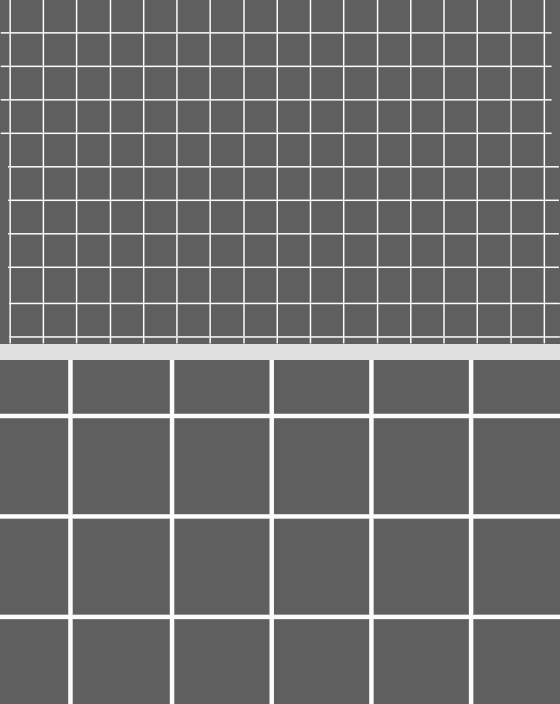
Top, the full canvas; bottom, a detail of the centre.
Write a WebGL 2 fragment shader that draws this pattern.

```glsl
#version 300 es
precision highp float;

uniform vec2 u_resolution;
out vec4 outColor;

// Layout units: the canvas is 768 wide and 471 high, y measured downward
const vec2 CANVAS = vec2(768.0, 471.0);
const vec3 GROUND = vec3(0.373);
const vec3 LINE_COLOR = vec3(0.985);
const float LINE_WIDTH = 2.05;

// Grid is stamped in blocks of four lines, with slightly uneven seams
const float LINES_PER_BLOCK = 4.0;
const float COLUMN_START = 151.5;
const float COLUMN_PITCH = 45.57;
const float COLUMN_BLOCK = 183.15;
const float COLUMN_END = 470.3;
const float ROW_PITCH = 45.85;
const float ROW_LENGTH = 755.5;

// Each row block has its own top line and sideways slip
const int ROW_BLOCKS = 3;
const float ROW_TOP[ROW_BLOCKS] = float[](45.0, 228.4, 415.5);
const float ROW_LEFT[ROW_BLOCKS] = float[](1.0, 11.0, 12.3);

// Distance to the nearest line of one block starting at zero
float blockDistance(float t, float pitch) {
    float index = clamp(round(t / pitch), 0.0, LINES_PER_BLOCK - 1.0);
    return abs(t - index * pitch);
}

// Antialiased coverage of a band of given half width
float band(float dist, float halfWidth, float pixel) {
    return clamp((halfWidth - dist) / pixel + 0.5, 0.0, 1.0);
}

float columnLines(vec2 p, vec2 pixel) {
    float t = mod(p.x - COLUMN_START, COLUMN_BLOCK);
    float dist = min(blockDistance(t, COLUMN_PITCH), COLUMN_BLOCK - t);
    return band(dist, 0.5 * LINE_WIDTH, pixel.x) * band(p.y, COLUMN_END, pixel.y);
}

float rowLines(vec2 p, vec2 pixel) {
    float cover = 0.0;
    for (int i = 0; i < ROW_BLOCKS; i++) {
        float dist = blockDistance(p.y - ROW_TOP[i], ROW_PITCH);
        float fromCenter = abs(p.x - ROW_LEFT[i] - 0.5 * ROW_LENGTH);
        float line = band(dist, 0.5 * LINE_WIDTH, pixel.y)
                   * band(fromCenter, 0.5 * ROW_LENGTH, pixel.x);
        cover = max(cover, line);
    }
    return cover;
}

void main() {
    vec2 pixel = CANVAS / u_resolution;
    vec2 p = gl_FragCoord.xy * pixel;
    p.y = CANVAS.y - p.y;

    float cover = max(columnLines(p, pixel), rowLines(p, pixel));
    outColor = vec4(mix(GROUND, LINE_COLOR, cover), 1.0);
}
```
